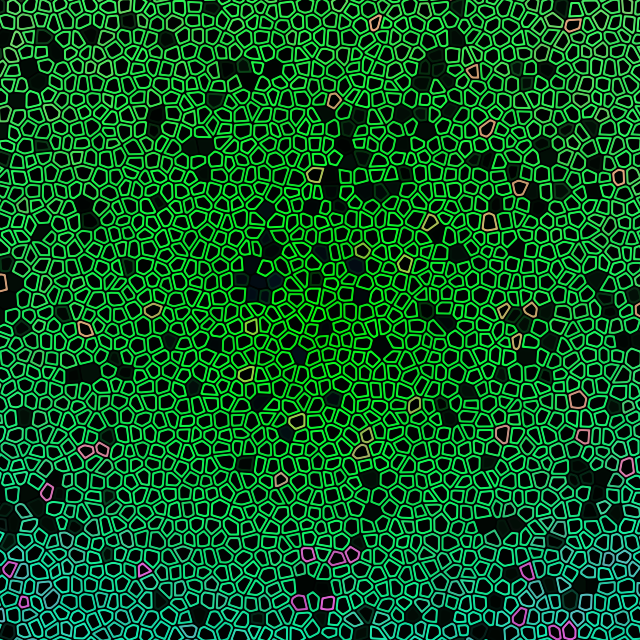
A Shadertoy shader for this pattern:

```glsl
// Glowing green tissue of rounded irregular cells, each with its own outline, on black.

const float ROWS = 42.0;          // cells along the canvas height
const float JITTER = 0.62;        // irregularity of the cell centres
const float INSET = 0.118;        // outline distance from the cell border
const float HALF_WIDTH = 0.066;   // half thickness of the outline
const float ROUNDING = 0.09;      // softness of the cell corners

const vec3 LIME = vec3(0.58, 0.86, 0.22);
const vec3 PEACH = vec3(1.00, 0.62, 0.52);
const vec3 MAGENTA = vec3(0.97, 0.30, 0.86);
const vec3 NAVY = vec3(0.01, 0.05, 0.10);
const vec3 MOSS = vec3(0.01, 0.055, 0.025);

vec2 hash22(vec2 p) {
    vec3 q = fract(p.xyx * vec3(0.1031, 0.1030, 0.0973));
    q += dot(q, q.yzx + 33.33);
    return fract((q.xx + q.yz) * q.zy);
}

float valueNoise(vec2 p) {
    vec2 i = floor(p), f = fract(p);
    f = f * f * (3.0 - 2.0 * f);
    float low = mix(hash22(i).x, hash22(i + vec2(1, 0)).x, f.x);
    float high = mix(hash22(i + vec2(0, 1)).x, hash22(i + vec2(1, 1)).x, f.x);
    return mix(low, high, f.y);
}

float smoothMin(float a, float b, float k) {
    float h = max(k - abs(a - b), 0.0) / k;
    return min(a, b) - h * h * k * 0.25;
}

// Jittered centre of a cell; odd rows are shifted by half a cell
vec2 cellCentre(vec2 cell) {
    vec2 shift = vec2(0.5 * mod(cell.y, 2.0), 0.0);
    return cell + 0.5 + shift + JITTER * (hash22(cell + 71.0) - 0.5);
}

// Nearest cell in xy, rounded distance to its border in z
vec3 roundedVoronoi(vec2 p) {
    vec2 base = floor(p), nearest = base, centre = p;
    float best = 1e3;
    for (int y = -2; y <= 2; y++)
    for (int x = -2; x <= 2; x++) {
        vec2 cell = base + vec2(x, y);
        vec2 c = cellCentre(cell);
        float d = dot(c - p, c - p);
        if (d < best) { best = d; nearest = cell; centre = c; }
    }
    float border = 4.0;
    for (int y = -2; y <= 2; y++)
    for (int x = -2; x <= 2; x++) {
        if (x == 0 && y == 0) continue;
        vec2 other = cellCentre(nearest + vec2(x, y));
        float d = dot(0.5 * (centre + other) - p, normalize(other - centre));
        border = smoothMin(border, d, ROUNDING);
    }
    return vec3(nearest, border);
}

// Pure green in the middle, warmer to the top, teal to the bottom
vec3 baseColour(vec2 uv, float radius) {
    float depth = 1.0 - uv.y;
    float red = 0.03 + 0.4 * radius * radius * (0.3 + uv.y);
    float blue = min(0.04 + radius * (0.55 + 0.7 * depth * depth), 0.70);
    return vec3(red, 0.97 - 0.08 * depth * radius, blue);
}

vec3 accentColour(vec2 uv, float radius) {
    vec3 outer = mix(MAGENTA, PEACH, smoothstep(0.12, 0.45, uv.y));
    return mix(LIME, outer, smoothstep(0.05, 0.42, radius));
}

void mainImage(out vec4 fragColor, in vec2 fragCoord) {
    float pixel = ROWS / iResolution.y;
    vec3 voronoi = roundedVoronoi(fragCoord * pixel);
    vec2 cell = voronoi.xy;

    // Every cell takes one colour from its place on the canvas
    vec2 uv = cellCentre(cell) / (ROWS * iResolution.xy / iResolution.y);
    float radius = length(uv - 0.5);
    vec2 tintRnd = hash22(cell + 13.0);
    vec2 dimRnd = hash22(cell + 157.0);

    float tint = 0.45 * pow(tintRnd.x, 4.0) * smoothstep(0.2, 0.7, radius);
    tint = mix(tint, 0.88, step(0.968, tintRnd.x));
    vec3 colour = mix(baseColour(uv, radius), accentColour(uv, radius), tint);

    // Scattered and clustered cells that are nearly unlit
    float cluster = smoothstep(0.6, 0.9, valueNoise(uv * 10.0 + 5.0));
    float dim = step(dimRnd.x, 0.055 + 0.25 * cluster);
    float glow = mix(0.88 + 0.12 * tintRnd.y, 0.25 * dimRnd.y * dimRnd.y, dim);

    // Outline and the faint fill of unlit cells
    float offset = abs(voronoi.z - INSET);
    float line = 1.0 - smoothstep(HALF_WIDTH - 0.55 * pixel, HALF_WIDTH + 0.55 * pixel, offset);
    float inside = smoothstep(-0.5 * pixel, 0.5 * pixel, voronoi.z - 0.5 * INSET);
    vec3 fill = mix(NAVY, MOSS, smoothstep(0.12, 0.28, radius)) * dim * tintRnd.y;

    vec3 result = vec3(0.0, 0.008, 0.003) + fill * inside + colour * glow * line;
    fragColor = vec4(result, 1.0);
}
```
